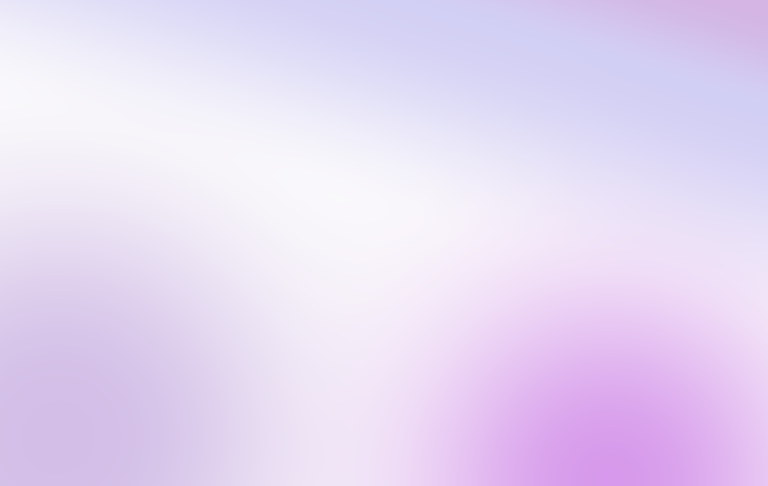
A Shadertoy shader for this background:

```glsl
#define WHITE vec3(0.985, 0.984, 0.988)
#define PERIWINKLE vec3(0.825, 0.815, 0.958)
#define MAUVE vec3(0.830, 0.710, 0.890)
#define LILAC vec3(0.825, 0.745, 0.905)
#define ORCHID vec3(0.840, 0.600, 0.920)
#define BAND_SLOPE 0.30
#define BAND_STOPS vec3(0.78, 1.24, 1.45)
#define LILAC_CENTER vec2(0.12, 0.10)
#define LILAC_RADIUS 0.47
#define ORCHID_CENTER vec2(1.255, 0.01)
#define ORCHID_RADIUS 0.40

// Soft round falloff; a higher power gives a flatter core
float glow(vec2 p, vec2 center, float radius, float power) {
    return exp(-pow(length(p - center) / radius, power));
}

// Diagonal sweep from white through periwinkle to the mauve corner
vec3 skyBand(vec2 p) {
    float height = p.y + BAND_SLOPE * p.x;
    vec3 color = mix(WHITE, PERIWINKLE, smoothstep(BAND_STOPS.x, BAND_STOPS.y, height));
    return mix(color, MAUVE, smoothstep(BAND_STOPS.y, BAND_STOPS.z, height));
}

void mainImage(out vec4 fragColor, in vec2 fragCoord) {
    // Canvas height is one unit
    vec2 p = fragCoord / iResolution.y;

    vec3 color = skyBand(p);

    // Lower glows
    color = mix(color, LILAC, glow(p, LILAC_CENTER, LILAC_RADIUS, 2.6));
    color = mix(color, ORCHID, glow(p, ORCHID_CENTER, ORCHID_RADIUS, 2.1));

    fragColor = vec4(color, 1.0);
}
```
